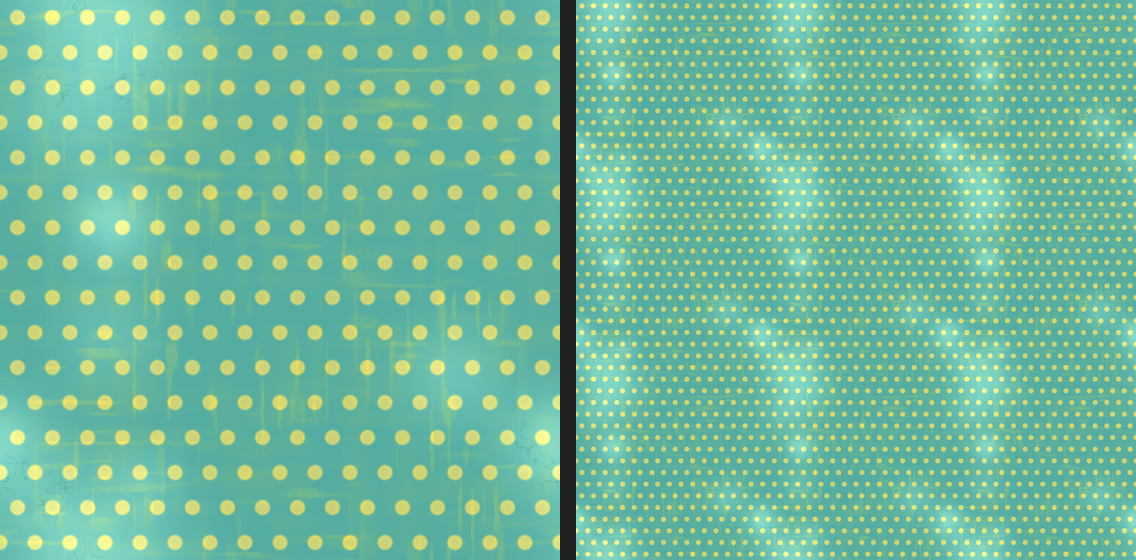
Left, the tile; right, the same tile 3 across and 3 down.
Give the GLSL for this pattern, as a WebGL 2 fragment shader.

```glsl
#version 300 es
precision highp float;
// Worn polka dots: 16 by 16 staggered yellow dots on teal cloth.
// Stretched wrapping noise makes faded threads; wrapped Gaussian glows
// bleach the cloth and carry fine cracks. Every layer tiles.

uniform vec2 u_resolution;
out vec4 fragColor;

const float REPEATS = 16.0;
const float DOT_RADIUS = 0.212;
const vec3 TEAL = vec3(0.325, 0.672, 0.632);
const vec3 DOT_CENTRE = vec3(0.785, 0.815, 0.475);
const vec3 DOT_RIM = vec3(0.825, 0.840, 0.455);
const vec3 THREAD_TINT = vec3(0.150, 0.060, -0.100);
const vec3 GLOW_TINT = vec3(0.195, 0.195, 0.185);

// Bleached spots: centre x, centre y, spread, strength
const int GLOW_COUNT = 8;
const vec4 GLOWS[GLOW_COUNT] = vec4[](
    vec4(0.20, 0.60, 0.075, 0.80), vec4(0.23, 0.95, 0.130, 0.55),
    vec4(0.14, 0.81, 0.130, 0.50), vec4(0.99, 0.21, 0.085, 0.80),
    vec4(0.11, 0.06, 0.130, 0.58), vec4(0.26, 0.14, 0.065, 0.35),
    vec4(0.81, 0.33, 0.090, 0.48), vec4(0.19, 0.40, 0.090, 0.35));

float hash(vec2 p, float seed) {
    return fract(sin(dot(p, vec2(127.1, 311.7)) + seed * 17.3) * 43758.5453);
}

// Value noise that wraps after a whole number of cells
float wrapNoise(vec2 uv, vec2 cells, float seed) {
    vec2 p = uv * cells;
    vec2 i = floor(p);
    vec2 f = fract(p);
    f = f * f * (3.0 - 2.0 * f);
    vec2 a = mod(i, cells);
    vec2 b = mod(i + 1.0, cells);
    float low = mix(hash(a, seed), hash(vec2(b.x, a.y), seed), f.x);
    float high = mix(hash(vec2(a.x, b.y), seed), hash(b, seed), f.x);
    return mix(low, high, f.y);
}

// Faded threads, long along the axis with fewer cells
float threads(vec2 uv, vec2 cells, float seed) {
    float wobble = wrapNoise(uv, vec2(64.0), seed + 1.0) - 0.5;
    float strand = wrapNoise(uv + wobble * 0.003, cells, seed);
    float patches = wrapNoise(uv, vec2(7.0), seed + 2.0);
    float grain = wrapNoise(uv, vec2(110.0), seed + 3.0);
    return smoothstep(0.66, 0.96, strand) * smoothstep(0.25, 0.85, patches)
        * mix(0.65, 1.15, grain);
}

float glowAmount(vec2 uv) {
    float sum = 0.0;
    for (int i = 0; i < GLOW_COUNT; i++) {
        vec2 d = fract(uv - GLOWS[i].xy + 0.5) - 0.5;
        sum += GLOWS[i].w * exp(-dot(d, d) / (GLOWS[i].z * GLOWS[i].z));
    }
    return min(sum, 1.1);
}

// Distance to the nearest dot centre, in cells; even rows shift half a cell
float dotDistance(vec2 uv) {
    vec2 p = uv * REPEATS;
    p.x += 0.5 * (1.0 - mod(floor(p.y), 2.0));
    return length(fract(p) - 0.5);
}

// Thin broken contour lines of noise
float cracks(vec2 uv) {
    float n = 0.65 * wrapNoise(uv, vec2(24.0), 31.0)
        + 0.35 * wrapNoise(uv, vec2(90.0), 32.0);
    float broken = smoothstep(0.55, 0.75, wrapNoise(uv, vec2(13.0), 33.0));
    return (1.0 - smoothstep(0.0, 0.03, abs(n - 0.5))) * broken;
}

void main() {
    vec2 uv = gl_FragCoord.xy / u_resolution;
    float glow = glowAmount(uv);

    // Dots with a slightly duller centre
    float dist = dotDistance(uv);
    float soft = max(0.045, REPEATS / min(u_resolution.x, u_resolution.y));
    float dotMask = 1.0 - smoothstep(DOT_RADIUS - soft, DOT_RADIUS + soft, dist);
    vec3 dotColour = mix(DOT_CENTRE, DOT_RIM, smoothstep(0.11, 0.17, dist));
    vec3 colour = mix(TEAL, dotColour, dotMask);

    // Narrow threads and broad weave bands in both directions
    float narrow = threads(uv, vec2(96.0, 11.0), 3.0)
        + threads(uv, vec2(11.0, 96.0), 11.0);
    float bands = wrapNoise(uv, vec2(44.0, 6.0), 21.0)
        + wrapNoise(uv, vec2(6.0, 44.0), 22.0);
    colour += THREAD_TINT * (0.75 * narrow + 0.30 * max(bands - 0.6, 0.0));

    // Bleaching and the cracks within it
    colour += GLOW_TINT * glow;
    colour -= 0.07 * cracks(uv) * smoothstep(0.25, 0.6, glow) * (1.0 - dotMask);
    fragColor = vec4(clamp(colour, 0.0, 1.0), 1.0);
}
```
